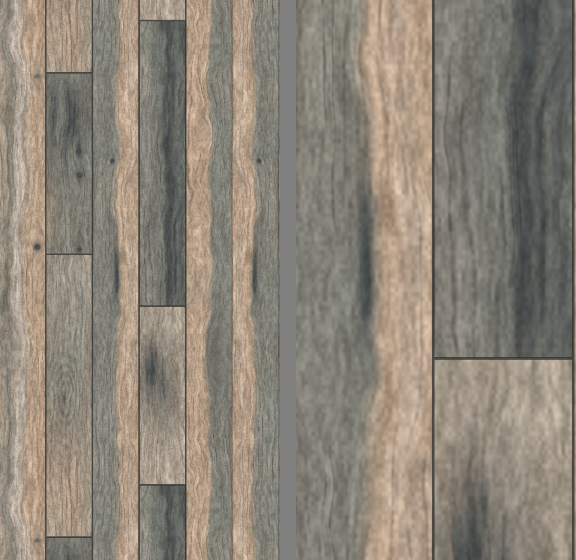
Left, the full canvas; right, a detail of the centre.
A WebGL 1 fragment shader for this texture:

```glsl
precision highp float;
uniform vec2 u_resolution;

const float PERIOD = 9.95; // vertical repeat, in plank widths

float hash(vec2 p) {
  vec3 q = fract(p.xyx * 0.1031);
  q += dot(q, q.yzx + 33.33);
  return fract((q.x + q.y) * q.z);
}

// Value noise; y runs 0..1 and wraps after freq.y cells
float noise(vec2 p, vec2 freq, float seed) {
  p *= freq;
  vec2 i = floor(p), f = fract(p);
  f = f * f * (3.0 - 2.0 * f);
  float y0 = mod(i.y, freq.y), y1 = mod(i.y + 1.0, freq.y);
  float x = i.x + seed * 53.0 + 90.0;
  return mix(mix(hash(vec2(x, y0)), hash(vec2(x + 1.0, y0)), f.x),
             mix(hash(vec2(x, y1)), hash(vec2(x + 1.0, y1)), f.x), f.y);
}

// Offset from a feature, wrapped vertically
vec2 offsetFrom(vec2 p, float x, float y) {
  return vec2(p.x - x, mod(p.y - y + 0.5 * PERIOD, PERIOD) - 0.5 * PERIOD);
}

float blob(vec2 d, vec2 radius) {
  d /= radius;
  return exp(-dot(d, d));
}

// Dark knot that spreads the grain around it
void addKnot(vec2 d, float radius, inout float grainX, inout float dark) {
  grainX -= 0.8 * d.x * blob(d, vec2(2.5, 5.0) * radius);
  dark += 0.9 * blob(d, vec2(1.0, 0.8) * radius);
  dark += 0.3 * blob(d, vec2(1.2, 4.0) * radius);
}

void main() {
  vec2 uv = gl_FragCoord.xy / u_resolution;
  vec2 pos = vec2(uv.x * 6.0 + 0.02, (1.0 - uv.y) * 12.0);
  float column = mod(floor(pos.x), 6.0);
  float across = fract(pos.x);
  float pixel = 6.0 / u_resolution.x;

  // Seams between columns and the butt joints of two of them
  float edge = floor(pos.x + 0.5);
  float strength = mix(0.35, 0.8, step(0.5, edge) * step(edge, 4.5));
  float seam = strength * (1.0 - smoothstep(0.006, 0.006 + pixel, min(across, 1.0 - across)));
  float seed = column;
  if (column == 1.0 || column == 3.0) {
    float start = column == 1.0 ? 1.56 : 0.44;
    float split = column == 1.0 ? 3.89 : 6.12;
    float along = mod(pos.y - start, PERIOD);
    float joint = min(abs(along - split), min(along, PERIOD - along));
    seam = max(seam, 0.8 * (1.0 - smoothstep(0.006, 0.006 + pixel, joint)));
    seed += step(split, along) * 10.0;
  }
  // The last column mirrors the third
  if (column == 5.0) {
    across = 1.0 - across;
    seed = 2.0;
  }

  vec2 p = vec2(across, pos.y);
  vec2 g = vec2(across, pos.y / PERIOD);
  float bend = noise(g, vec2(2.0, 12.0), seed) - 0.5;
  float ripple = noise(g, vec2(4.0, 36.0), seed + 1.0) - 0.5;
  float grainX = across + 0.16 * bend + 0.05 * ripple;
  float tone = grainX + 0.06 * ripple;
  float warm = 0.0, pale = 0.0, dark = 0.0, rings = 0.0;

  // Stain and features of each plank
  if (seed == 0.0) {
    warm = 0.45 + 0.5 * smoothstep(0.45, 0.7, tone);
    pale = 0.75 * exp(-pow((tone - 0.42) / 0.13, 2.0));
    dark = 0.3 * exp(-pow((tone - 0.2) / 0.1, 2.0));
    addKnot(offsetFrom(p, 0.82, 1.64), 0.07, grainX, dark);
    addKnot(offsetFrom(p, 0.82, 5.3), 0.07, grainX, dark);
  } else if (seed == 1.0) {
    warm = 0.1 + 0.6 * blob(offsetFrom(p, 0.0, 4.5), vec2(0.25, 0.9));
    dark = 0.2 + 0.3 * blob(offsetFrom(p, 0.4, 2.5), vec2(0.5, 0.9));
    addKnot(offsetFrom(p, 0.73, 3.75), 0.06, grainX, dark);
    addKnot(offsetFrom(p, 0.7, 3.25), 0.045, grainX, dark);
    addKnot(offsetFrom(p, 0.72, 5.35), 0.05, grainX, dark);
  } else if (seed == 11.0) {
    vec2 d = offsetFrom(p, 0.42, 8.44);
    warm = 0.3 + 0.5 * blob(offsetFrom(p, 0.4, 10.6), vec2(0.6, 1.3));
    dark = 0.25 * blob(d, vec2(0.5, 1.6));
    float radius = length(d * vec2(1.0, 0.35));
    rings = blob(d, vec2(0.4, 1.0)) * sin(radius * 75.0 + 5.0 * ripple);
  } else if (seed == 2.0) {
    warm = 0.1 + 0.85 * smoothstep(0.45, 0.65, tone);
    pale = 0.35 * exp(-pow((tone - 0.8) / 0.12, 2.0));
    dark = 0.2 * (1.0 - smoothstep(0.4, 0.6, tone));
    dark += 0.65 * blob(offsetFrom(p, 0.52, 5.8), vec2(0.05, 0.6));
    addKnot(offsetFrom(p, 0.43, 3.45), 0.045, grainX, dark);
  } else if (seed == 3.0) {
    warm = 0.05;
    pale = 0.35 * (1.0 - smoothstep(0.1, 0.45, tone));
    dark = 0.25 + 0.45 * smoothstep(0.3, 0.65, tone);
  } else if (seed == 13.0) {
    warm = 0.5;
    pale = 0.25;
    dark = 0.75 * blob(offsetFrom(p, 0.3, 8.1), vec2(0.28, 0.75));
    dark += 0.35 * blob(offsetFrom(p, 0.6, 8.5), vec2(0.3, 0.9));
  } else {
    warm = 0.9 - 0.8 * smoothstep(0.44, 0.56, tone);
    dark = 0.2 * smoothstep(0.44, 0.56, tone);
    grainX += 0.12 * bend + 0.08 * ripple;
  }

  // Grain from broad streaks to fine pores
  vec2 flow = vec2(grainX, g.y);
  float streak = noise(flow, vec2(6.0, 8.0), seed + 2.0) - 0.5;
  float strand = noise(flow, vec2(16.0, 20.0), seed + 3.0) - 0.5;
  float fibre = noise(flow, vec2(34.0, 80.0), seed + 4.0) - 0.5;
  float grit = noise(g, vec2(42.0, 300.0), seed + 5.0) - 0.5;
  float cloud = noise(g, vec2(2.0, 10.0), seed + 6.0) - 0.5;
  float vein = pow(0.5 + 0.5 * sin(grainX * 48.0 + 9.0 * streak), 6.0);
  vein *= smoothstep(-0.1, 0.3, cloud + strand);

  warm = clamp(warm + 0.35 * streak + 0.2 * cloud, 0.0, 1.0);
  pale = clamp(pale + 0.35 * strand + 0.25 * cloud, 0.0, 1.0);
  dark = clamp(dark * (1.0 + streak + strand) + 0.3 * max(streak, 0.0), 0.0, 0.95);

  vec3 color = mix(vec3(0.55, 0.55, 0.51), vec3(0.74, 0.63, 0.53), warm);
  color = mix(color, vec3(0.78, 0.73, 0.68), pale);
  color = mix(color, vec3(0.27, 0.29, 0.29), dark);
  color *= 1.0 + 0.18 * strand + 0.22 * fibre + 0.16 * grit + 0.09 * rings - 0.16 * vein;
  color = mix(color, vec3(0.2, 0.2, 0.19), seam);
  gl_FragColor = vec4(color, 1.0);
}
```
